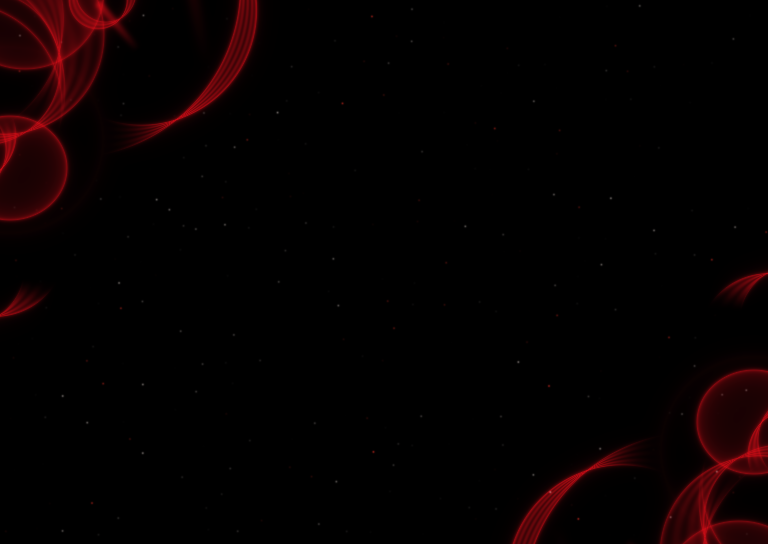
Write a WebGL 1 fragment shader that draws this background.

```glsl
precision highp float;
// Red silk-like smoke curls in two opposite corners of a black, dusty field.
// Each veil is the sheet between two circles, pinched where they cross; one
// corner motif is evaluated twice, the second time turned by half a circle.

uniform vec2 u_resolution;

const float HEIGHT = 544.0;   // design units over the canvas height
const vec3 CRIMSON = vec3(0.95, 0.056, 0.10);

float hash(vec2 p) {
  vec3 q = fract(vec3(p.xyx) * 0.1031);
  q += dot(q, q.yzx + 33.33);
  return fract((q.x + q.y) * q.z);
}

// Signed distance to a circle given as (centre, radius)
float circle(vec2 p, vec3 c) {
  return length(p - c.xy) - c.z;
}

// Thin bright edge with a soft skirt
float rim(float d, float unit) {
  float a = abs(d);
  return 0.7 * exp(-a / max(1.2, 0.8 * unit)) + 0.12 * exp(-a / 6.0);
}

// Threaded sheet between two circles, brighter where it narrows
float veil(vec2 p, vec3 a, vec3 b, float threads, float unit) {
  float da = circle(p, a);
  float db = circle(p, b);
  float width = abs(da - db) + 0.5;
  float inside = 1.0 - smoothstep(-unit, unit, da * db / width);
  float across = clamp(abs(da) / width, 0.0, 1.0);
  float weave = 0.75 + 0.25 * cos(across * threads);
  float sheet = inside * weave * 11.0 / (width + 8.0);
  return sheet + 0.6 * (rim(da, unit) + rim(db, unit));
}

// Faint filled bubble, denser towards its bright edge
float bubble(float d, float unit) {
  float inside = 1.0 - smoothstep(-unit, unit, d);
  return inside * (0.09 + 0.16 * exp(d / 12.0)) + 0.7 * rim(d, unit);
}

// Tapered straight wisp
float wisp(vec2 p, vec2 a, vec2 b, float thickness) {
  vec2 ab = b - a;
  float t = clamp(dot(p - a, ab) / dot(ab, ab), 0.0, 1.0);
  float d = length(p - a - ab * t);
  return exp(-d * d / (thickness * thickness)) * (1.0 - t);
}

// Corner motif; p is measured right and down from its corner
float curls(vec2 p, float unit) {
  // Long crescent with its twisted tail
  float crescent = veil(p, vec3(141.7, 10.0, 115.0), vec3(68.0, -14.6, 172.6), 25.0, unit);
  float v = 1.1 * crescent * smoothstep(98.0, 195.0, p.x);

  // Wide ring band and the upper bubble
  v += 0.8 * veil(p, vec3(5.0, 35.0, 99.0), vec3(-17.0, 68.0, 77.0), 19.0, unit);
  v += 0.8 * bubble(circle(p, vec3(25.0, -10.0, 79.0)), unit);

  // Crossing folds inside the ring
  float upper = 1.0 - smoothstep(60.0, 135.0, p.y);
  v += 0.6 * upper * veil(p, vec3(-60.0, 90.0, 125.0), vec3(-60.0, 20.0, 123.5), 22.0, unit);
  v += 0.6 * upper * rim(circle(p, vec3(-40.0, 105.0, 102.0)), unit);
  v += 0.7 * veil(p, vec3(98.0, 0.0, 29.0), vec3(106.0, -8.0, 30.0), 12.0, unit);
  v += 0.6 * wisp(p, vec2(100.0, 5.0), vec2(138.0, 50.0), 4.0);

  // Lower oval bubble with a bright inner fold
  float oval = (length((p - vec2(10.0, 168.0)) / vec2(57.0, 52.0)) - 1.0) * 54.0;
  v += 0.95 * bubble(oval, unit);
  float fold = veil(p, vec3(-30.0, 135.0, 46.0), vec3(-40.0, 150.0, 46.0), 12.0, unit);
  v += 0.9 * fold * smoothstep(115.0, 145.0, p.y);

  // Detached small streak
  float streak = veil(p, vec3(-5.0, 245.0, 71.5), vec3(-32.0, 268.0, 56.5), 16.0, unit);
  v += 0.8 * streak * smoothstep(278.0, 308.0, p.y) * (1.0 - smoothstep(25.0, 62.0, p.x));

  // Dim outer haze
  float haze = circle(p, vec3(10.0, 140.0, 93.0));
  v += 0.035 * exp(-abs(haze) / 7.0);
  v += 0.09 * wisp(p, vec2(192.0, -10.0), vec2(206.0, 65.0), 7.0);
  return v;
}

// One speck at most in each grid cell, grey or red
vec3 dust(vec2 p, float cell, float unit) {
  vec2 id = floor(p / cell);
  vec2 offset = vec2(hash(id + 17.0), hash(id + 53.0));
  float d = length(p - (id + 0.15 + 0.7 * offset) * cell);
  float glow = exp(-d * d / max(1.3, 0.6 * unit * unit));
  float strength = 0.5 * pow(hash(id + 91.0), 7.0);
  vec3 tint = mix(vec3(0.7, 0.66, 0.64), vec3(1.0, 0.2, 0.15), step(0.65, hash(id + 131.0)));
  return tint * glow * strength;
}

void main() {
  float unit = HEIGHT / u_resolution.y;
  vec2 size = u_resolution * unit;
  vec2 p = vec2(gl_FragCoord.x * unit, size.y - gl_FragCoord.y * unit);

  // Top-left motif and its half-turn at the bottom right
  vec2 turned = size + vec2(-4.0, 46.0) - p;
  float v = curls(p, unit) + curls(turned, unit);

  vec3 color = CRIMSON * (1.0 - exp(-1.15 * v));
  color += dust(p, 27.0, unit);
  gl_FragColor = vec4(color, 1.0);
}
```
